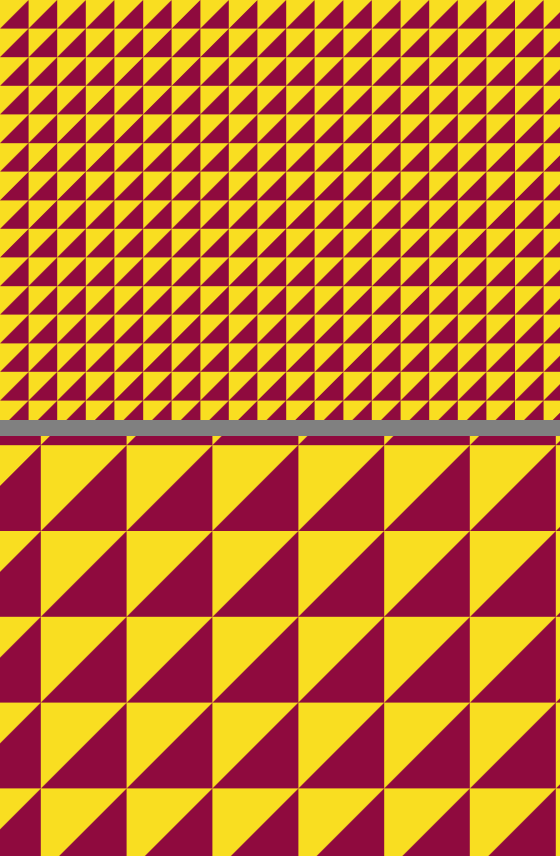
Top: the whole. Bottom: its middle third, enlarged.
Give the GLSL for this pattern, as a WebGL 2 fragment shader.

```glsl
#version 300 es
precision highp float;

uniform vec2 u_resolution;
out vec4 fragColor;

// 1 inside the lower right half of each square cell, 0 elsewhere
float triangleMask(vec2 p) {
    vec2 cell = fract(p);
    return step(1.0, cell.x + cell.y);
}

void main() {
    const vec3 yellow = vec3(0.975, 0.87, 0.13);
    const vec3 maroon = vec3(0.56, 0.04, 0.245);
    const int samples = 5;

    // Average a grid of samples per pixel to smooth every edge
    float coverage = 0.0;
    for (int j = 0; j < samples; j++) {
        for (int i = 0; i < samples; i++) {
            vec2 offset = (vec2(i, j) + 0.5) / float(samples) - 0.5;
            vec2 pos = (gl_FragCoord.xy + offset * 1.2) / u_resolution.y;
            // Cells are counted from the top left corner
            coverage += triangleMask(vec2(pos.x, 1.0 - pos.y) * 14.68);
        }
    }
    coverage /= float(samples * samples);

    fragColor = vec4(mix(yellow, maroon, coverage), 1.0);
}
```
